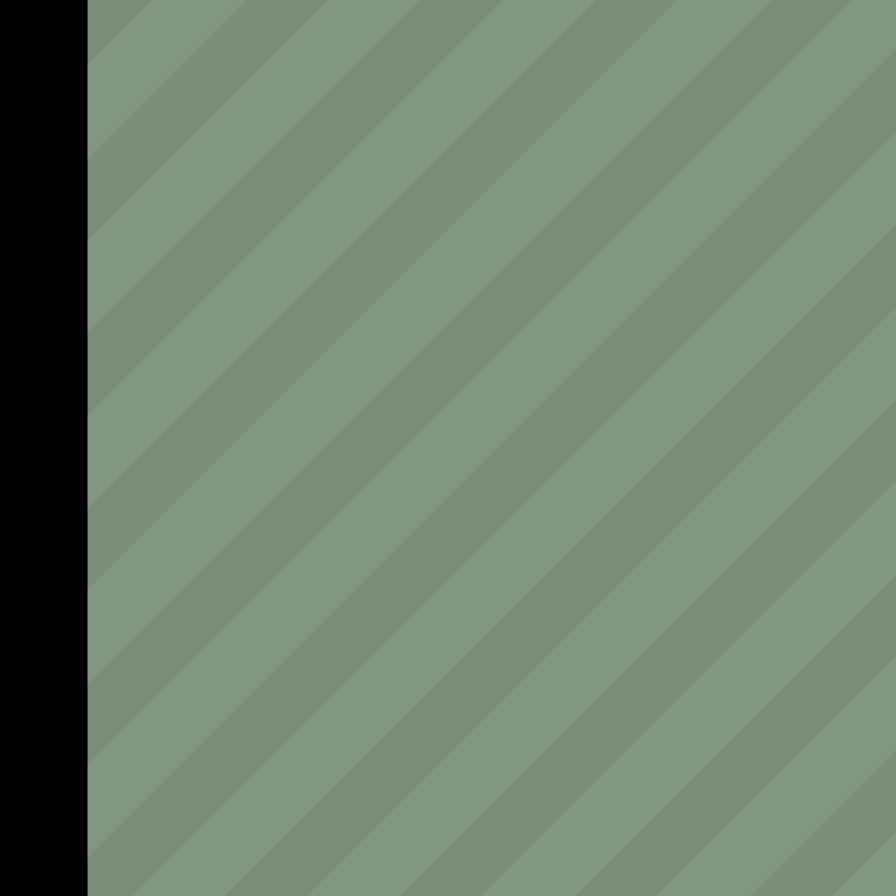
This pattern is drawn by a WebGL 1 fragment shader. Its source:

```glsl
precision highp float;

// Broad two-tone sage diagonal stripes beside a solid black left margin.
// The stripes repeat along x - y using fract, and every edge is
// smoothed over about one pixel.

uniform vec2 u_resolution;

const vec3 LIGHT_SAGE = vec3(0.515, 0.584, 0.514);
const vec3 DARK_SAGE = vec3(0.484, 0.551, 0.480);
const vec3 MARGIN_BLACK = vec3(0.0);

const float MARGIN_WIDTH = 0.0977;
const float STRIPE_PERIOD = 0.1953;
const float LIGHT_WIDTH = 0.1042;
const float FIRST_LIGHT = 0.1704;

// Soft step across an edge at zero distance.
float edgeMask(float dist, float blur) {
  return clamp(dist / blur + 0.5, 0.0, 1.0);
}

// Coverage of repeating bands, each starting at start + n * period.
float bandMask(float position, float start, float period, float width, float blur) {
  float centre = start + 0.5 * width;
  float offset = (fract((position - centre) / period + 0.5) - 0.5) * period;
  return edgeMask(0.5 * width - abs(offset), blur);
}

void main() {
  vec2 uv = gl_FragCoord.xy / u_resolution;
  float pixel = 1.0 / min(u_resolution.x, u_resolution.y);

  // Diagonal stripes, measured from the top left corner.
  float diagonal = uv.x + 1.0 - uv.y;
  float light = bandMask(diagonal, FIRST_LIGHT, STRIPE_PERIOD, LIGHT_WIDTH, 1.414 * pixel);
  vec3 colour = mix(DARK_SAGE, LIGHT_SAGE, light);

  // Black margin on the left.
  colour = mix(MARGIN_BLACK, colour, edgeMask(uv.x - MARGIN_WIDTH, pixel));

  gl_FragColor = vec4(colour, 1.0);
}
```
